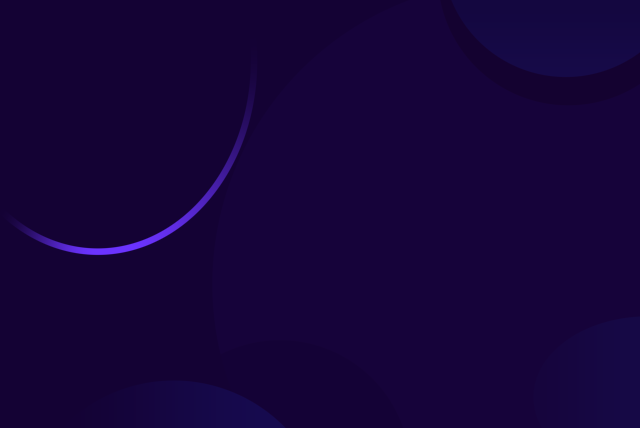
Give the GLSL for this background, as a WebGL 2 fragment shader.

```glsl
#version 300 es
precision highp float;

uniform vec2 u_resolution;
out vec4 fragColor;

#define BASE_COLOR vec3(0.078, 0.008, 0.205)
#define DISK_COLOR vec3(0.086, 0.012, 0.226)
#define SHADE_COLOR vec3(0.080, 0.008, 0.188)
#define BLUE_COLOR vec3(0.086, 0.039, 0.282)
#define DEEP_BLUE vec3(0.078, 0.027, 0.250)
#define ARC_COLOR vec3(0.420, 0.200, 1.000)
#define ARC_CENTER vec2(0.2285, 0.857)
#define ARC_RADII vec2(0.365, 0.445)
#define ARC_HALF_WIDTH 0.0076

// Approximate signed distance to an axis-aligned ellipse
float ellipseDistance(vec2 p, vec2 radii) {
    float k = length(p / radii);
    float slope = length(p / (radii * radii));
    return k * (k - 1.0) / max(slope, 0.0001);
}

// Antialiased coverage of a signed distance
float coverage(float dist) {
    float pixel = 1.0 / u_resolution.y;
    return 1.0 - smoothstep(-0.75 * pixel, 0.75 * pixel, dist);
}

float disk(vec2 p, vec2 center, float radius) {
    return coverage(length(p - center) - radius);
}

// Elliptic stroke that fades out towards both ends
float fadingArc(vec2 p) {
    vec2 q = p - ARC_CENTER;
    float stroke = coverage(abs(ellipseDistance(q, ARC_RADII)) - ARC_HALF_WIDTH);
    float angle = atan(q.x / ARC_RADII.x, -q.y / ARC_RADII.y);
    float fade = smoothstep(-0.68, 0.0, angle) * (1.0 - smoothstep(0.15, 1.72, angle));
    return stroke * fade;
}

void main() {
    vec2 p = gl_FragCoord.xy / u_resolution.y;
    vec3 color = BASE_COLOR;

    // Large faint disk and the darker one cut into its foot
    color = mix(color, DISK_COLOR, disk(p, vec2(1.205, 0.336), 0.709));
    color = mix(color, BASE_COLOR, 0.75 * disk(p, vec2(0.654, -0.10), 0.305));

    // Upper right disk with its dark rim
    color = mix(color, SHADE_COLOR, disk(p, vec2(1.328, 1.059), 0.305));
    vec3 upperBlue = mix(BLUE_COLOR, DEEP_BLUE, smoothstep(0.82, 1.0, p.y));
    color = mix(color, upperBlue, disk(p, vec2(1.322, 1.109), 0.289));

    // Lower left disk, brighter to the right
    float lowerLight = smoothstep(0.12, 0.65, p.x);
    vec3 lowerBlue = mix(BASE_COLOR, BLUE_COLOR + vec3(0.0, 0.0, 0.025), lowerLight);
    color = mix(color, lowerBlue, disk(p, vec2(0.406, -0.252), 0.363));

    // Lower right ellipse, fading to the left
    float sideShape = coverage(ellipseDistance(p - vec2(1.514, 0.072), vec2(0.268, 0.189)));
    float sideLight = mix(0.2, 0.85, smoothstep(1.22, 1.50, p.x));
    color = mix(color, BLUE_COLOR, sideShape * sideLight);

    // Glowing violet arc
    color = mix(color, ARC_COLOR, fadingArc(p));

    fragColor = vec4(color, 1.0);
}
```
